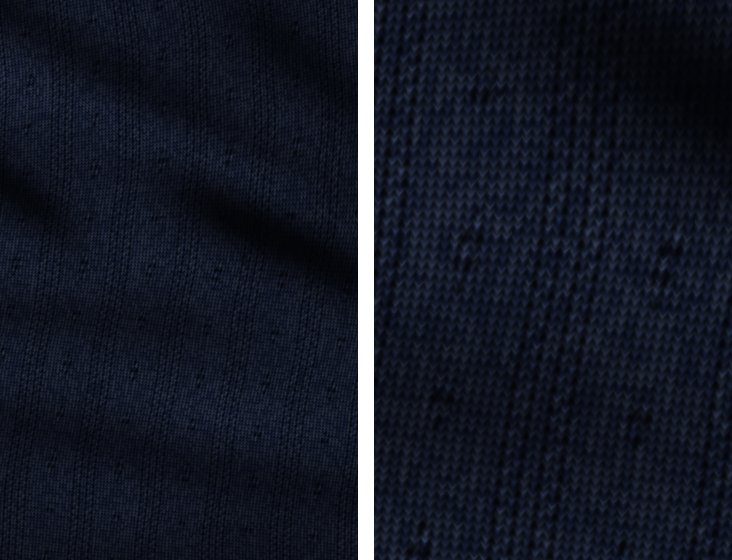
Left: the whole. Right: its middle third, enlarged.
Give the GLSL for this texture, as a WebGL 2 fragment shader.

```glsl
#version 300 es
precision highp float;
uniform vec2 u_resolution;
out vec4 fragColor;

const float PI = 3.14159265;

float hash(vec2 cell) {
  vec3 q = fract(cell.xyx * vec3(0.1031, 0.1030, 0.0973));
  q += dot(q, q.yzx + 33.33);
  return fract((q.x + q.y) * q.z);
}

// Soft diagonal ridge: height at the left edge, slope, thickness
float ridge(vec2 p, float start, float slope, float thickness) {
  float d = (p.y - start - slope * p.x) / thickness;
  return exp(-d * d);
}

// Broad light and shadow of the draped folds
float foldLight(vec2 p) {
  float light = 0.55 + 0.03 * sin(p.x * 9.0 + p.y * 14.0) + 0.02 * sin(p.x * 17.0 - p.y * 23.0);
  light += 0.20 * ridge(p, 0.14, 0.37, 0.055);
  light += 0.10 * ridge(p, 0.44, 0.12, 0.06);
  light += 0.13 * ridge(p, 0.66, 0.18, 0.06);
  light -= 0.27 * ridge(p, 0.01, 0.56, 0.05);
  light -= 0.40 * ridge(p, 0.32, 0.75, 0.05) * (1.0 - smoothstep(0.06, 0.20, p.x));
  light -= 0.50 * ridge(p, 0.18, 0.50, 0.06) * smoothstep(0.20, 0.42, p.x);
  light -= 0.36 * ridge(p, -0.30, 0.75, 0.07) * smoothstep(0.30, 0.52, p.x);
  light -= 0.17 * ridge(p, 0.555, 0.08, 0.04) * (1.0 - smoothstep(0.10, 0.50, p.x));
  light -= 0.20 * ridge(p, 0.75, 0.23, 0.05);
  light -= 0.12 * smoothstep(0.90, 1.0, p.y);
  return max(light, 0.07);
}

vec3 cloth(vec2 p) {
  // Cloth coordinates follow the bend of the drape
  float sway = 0.065 + 0.047 * cos((p.y - 0.19) * 3.6);
  float panel = (p.x - sway) / 0.12 + 0.012 * sin(p.y * 31.0 + p.x * 8.0);
  float along = p.y - 0.1 * p.x + 0.3 * (p.x - 0.17) * (1.0 - smoothstep(0.1, 0.6, p.y));
  float wale = panel * 20.0;
  float course = along / 0.0058;

  // V-shaped knit stitches with uneven yarn
  float across = abs(fract(wale) - 0.5);
  float rise = course + across * 1.1;
  float yarn = hash(vec2(floor(wale), floor(rise)) + 200.0);
  float knit = 0.73 + 0.23 * cos(2.0 * PI * across) + 0.20 * cos(2.0 * PI * rise);
  knit *= 0.78 + 0.44 * yarn;

  // Four openwork lines per stripe
  float fromStripe = (fract(panel + 0.5) - 0.5) * 20.0;
  float lineIndex = clamp(floor(fromStripe * 0.5), -2.0, 1.0);
  float fromLine = fromStripe - (lineIndex * 2.0 + 1.0);
  float eyelet = 0.62 + 0.38 * cos(PI * (course + lineIndex));
  knit *= 1.0 - 0.72 * eyelet * exp(-fromLine * fromLine * 5.0);
  float rib = 1.0 - smoothstep(3.6, 4.6, abs(fromStripe));
  knit *= 1.0 + rib * (0.10 + 0.16 * sin(PI * (course + wale)));

  // Alternating large and small lace diamonds between stripes
  float row = (along - 0.461) / 0.0885;
  float rowIndex = floor(row + 0.5);
  float halfHeight = mod(rowIndex, 2.0) < 0.5 ? 0.030 : 0.018;
  vec2 fromMotif = vec2(fract(panel) - 0.5, (row - rowIndex) * 0.0885);
  fromMotif.x += fromMotif.y * 0.8;
  float diamond = abs(fromMotif.x) / 0.10 + abs(fromMotif.y) / halfHeight;
  float lace = 1.0 - smoothstep(0.65, 1.1, diamond);
  float holes = sin(PI * (fromMotif.x * 14.0 + course * 0.5));
  holes *= cos(PI * (fromMotif.x * 14.0 - course * 0.25));
  knit *= 1.0 - lace * (0.20 + 0.65 * holes);

  // Navy yarn with greyer fibres
  float tone = foldLight(p) * max(knit, 0.08);
  vec3 dye = mix(vec3(0.125, 0.170, 0.300), vec3(0.175, 0.210, 0.290), yarn);
  return vec3(0.008, 0.011, 0.022) + dye * tone;
}

void main() {
  vec3 color = vec3(0.0);
  // Four samples per pixel
  for (int i = 0; i < 4; i++) {
    vec2 shift = vec2(i % 2, i / 2) * 0.5 - 0.25;
    vec2 p = (gl_FragCoord.xy + shift) / u_resolution.y;
    color += cloth(vec2(p.x, 1.0 - p.y)) * 0.25;
  }
  fragColor = vec4(color, 1.0);
}
```
